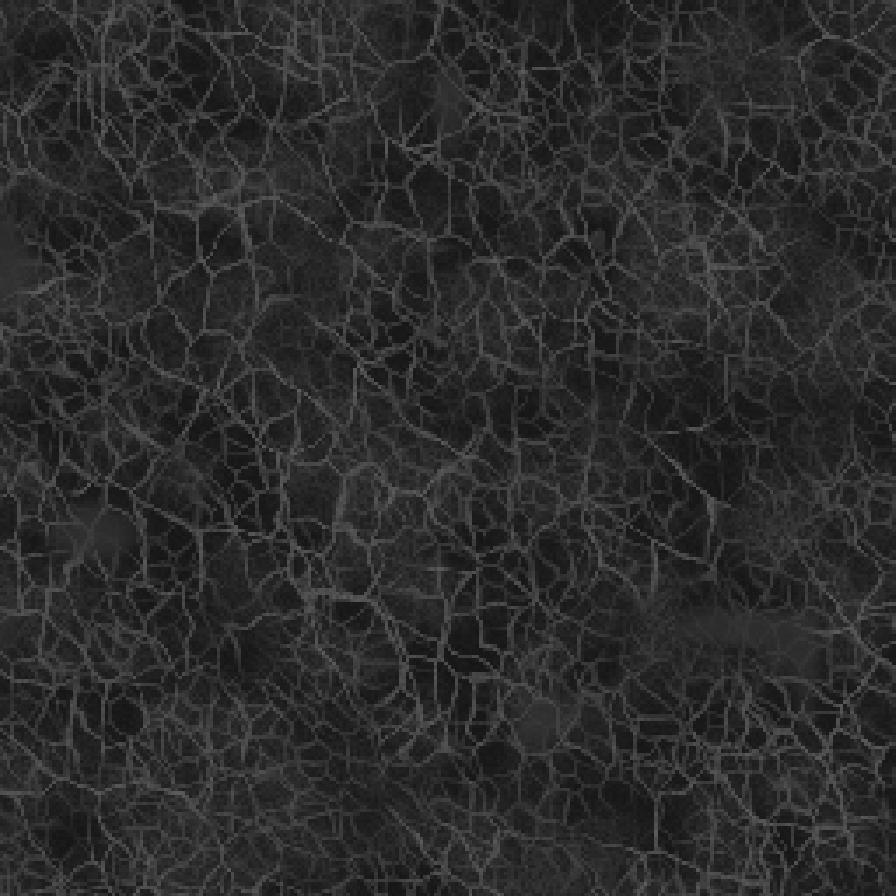
Reproduce this texture procedurally as a WebGL 1 fragment shader.

```glsl
precision highp float;

uniform vec2 u_resolution;

const float GRID = 256.0;            // square blocks across the canvas
const float VEIN_CORE = 0.0008;      // half width of the full-strength line
const float VEIN_EDGE = 0.0034;      // half width where the line fades out
const float DIAGONAL = -0.72;        // main vein direction in radians
const vec2 COARSE_SCALE = vec2(8.5, 14.0);
const vec2 MEDIUM_SCALE = vec2(24.0, 15.0);
const vec2 FINE_SCALE = vec2(29.0, 38.0);
const vec3 VEIN_STRENGTH = vec3(0.95, 0.80, 0.55);
const float BEND = 0.022;            // broad and tight vein displacement
const float WRIGGLE = 0.015;
const float STONE_DARK = 0.096;
const float STONE_LIGHT = 0.166;
const float VEIN_TONE = 0.37;
const float HAZE_TONE = 0.205;
const float GRAIN = 0.046;

float hash(vec2 p) {
  vec3 q = fract(vec3(p.xyx) * 0.1031);
  q += dot(q, q.yzx + 33.33);
  return fract((q.x + q.y) * q.z);
}

vec2 hash2(vec2 p) {
  return vec2(hash(p), hash(p + 71.7));
}

float noise(vec2 p) {
  vec2 cell = floor(p);
  vec2 f = fract(p);
  f = f * f * (3.0 - 2.0 * f);
  float low = mix(hash(cell), hash(cell + vec2(1.0, 0.0)), f.x);
  float high = mix(hash(cell + vec2(0.0, 1.0)), hash(cell + 1.0), f.x);
  return mix(low, high, f.y);
}

float fbm(vec2 p) {
  return 0.55 * noise(p) + 0.28 * noise(p * 2.1 + 17.3) + 0.17 * noise(p * 4.3 + 41.9);
}

vec2 noise2(vec2 p) {
  return vec2(noise(p), noise(p + 53.1)) - 0.5;
}

vec2 rotate(vec2 p, float angle) {
  float c = cos(angle);
  float s = sin(angle);
  return vec2(c * p.x + s * p.y, c * p.y - s * p.x);
}

// Distance to the nearest Voronoi border, in canvas units
float borderDistance(vec2 p, vec2 scale, float seed) {
  vec2 q = p * scale + seed;
  vec2 cell = floor(q);
  vec2 f = fract(q);
  vec2 nearest = vec2(0.0);
  float best = 8.0;
  for (int y = -1; y <= 1; y++) {
    for (int x = -1; x <= 1; x++) {
      vec2 offset = vec2(float(x), float(y));
      vec2 site = offset + hash2(cell + offset) - f;
      float d = dot(site, site);
      if (d < best) {
        best = d;
        nearest = site;
      }
    }
  }
  float border = 1.0;
  for (int y = -1; y <= 1; y++) {
    for (int x = -1; x <= 1; x++) {
      vec2 offset = vec2(float(x), float(y));
      vec2 site = offset + hash2(cell + offset) - f;
      vec2 gap = site - nearest;
      if (dot(gap, gap) > 0.0001) {
        vec2 normal = normalize(gap);
        float d = dot(0.5 * (site + nearest), normal) / length(normal * scale);
        border = min(border, d);
      }
    }
  }
  return border;
}

// Crooked cracks that swell and die away along their length
float veins(vec2 p, vec2 scale, float angle, float seed) {
  vec2 bent = p + BEND * noise2(p * 13.0 + seed) + WRIGGLE * noise2(p * 43.0 + seed);
  float d = borderDistance(rotate(bent, angle) + 3.0, scale, seed);
  float line = 1.0 - smoothstep(VEIN_CORE, VEIN_EDGE, d);
  return line * smoothstep(0.18, 0.72, fbm(p * 11.0 + seed * 1.7));
}

void main() {
  vec2 uv = gl_FragCoord.xy / u_resolution;
  vec2 block = floor(uv * GRID);
  vec2 p = (block + 0.5) / GRID;

  // Mottled stone with block-sized grain
  float mottle = smoothstep(0.22, 0.78, fbm(p * 15.0 + 5.0));
  float stone = mix(STONE_DARK, STONE_LIGHT, mottle);
  stone += GRAIN * (hash(block + 9.0) - 0.5) * (0.5 + mottle);

  // Three sizes of vein network
  vec3 web = vec3(veins(p, COARSE_SCALE, DIAGONAL, 11.0),
                  veins(p, MEDIUM_SCALE, 0.0, 37.0),
                  veins(p, FINE_SCALE, DIAGONAL, 83.0)) * VEIN_STRENGTH;
  float vein = 1.0 - (1.0 - web.x) * (1.0 - web.y) * (1.0 - web.z);
  vein *= mix(0.68, 1.0, hash(block + 131.0));
  float tone = mix(stone, VEIN_TONE, vein);

  // Rare smooth cloudy patches
  float haze = smoothstep(0.86, 0.97, noise(p * 10.0 + 29.0));
  tone = mix(tone, HAZE_TONE, 0.7 * haze);

  gl_FragColor = vec4(vec3(tone), 1.0);
}
```
